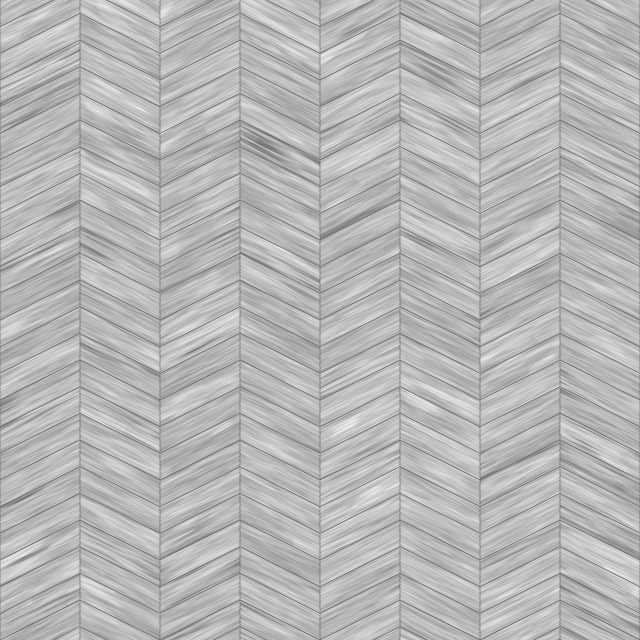
Reproduce this texture procedurally as a Shadertoy shader.

```glsl
// Chevron parquet of pale grey wooden planks with streaked grain and thin dark joints.

float hash(vec2 p) {
    vec3 q = fract(vec3(p.xyx) * 0.1031);
    q += dot(q, q.yzx + 33.33);
    return fract((q.x + q.y) * q.z);
}

float noise(vec2 p) {
    vec2 cell = floor(p), f = fract(p);
    f = f * f * (3.0 - 2.0 * f);
    return mix(mix(hash(cell), hash(cell + vec2(1, 0)), f.x),
               mix(hash(cell + vec2(0, 1)), hash(cell + vec2(1, 1)), f.x), f.y);
}

// Brightness of the wood; grain.x runs along the plank, grain.y across it
float woodTone(vec2 grain, vec2 plank) {
    grain += 200.0 * vec2(hash(plank + 11.3), hash(plank + 47.9));
    grain.y += 0.08 * noise(grain * vec2(2.0, 3.0));

    float tone = 0.737 + 0.045 * (hash(plank + 5.1) - 0.5);
    tone += 0.09 * (noise(grain * vec2(1.5, 3.0)) - 0.5);
    tone += 0.11 * (noise(grain * vec2(2.5, 9.0) + 17.0) - 0.5);
    tone += 0.12 * (noise(grain * vec2(4.0, 21.0) + 39.0) - 0.5);
    tone += 0.09 * (noise(grain * vec2(8.0, 32.0) + 71.0) - 0.5);

    // Dark streaks and pale smears, stronger on some planks than on others
    float streak = smoothstep(0.62, 0.92, noise(grain * vec2(1.3, 11.0) + 93.0));
    float smear = smoothstep(0.6, 0.74, noise(grain * vec2(2.5, 5.0) + 57.0));
    tone -= 0.17 * streak * smoothstep(0.25, 1.0, hash(plank + 23.7));
    tone += 0.07 * smear * smoothstep(0.3, 1.0, hash(plank + 61.4));
    return tone;
}

void mainImage(out vec4 fragColor, in vec2 fragCoord) {
    vec2 uv = fragCoord / iResolution.xy;
    float pixel = 1.0 / iResolution.y;

    // Eight columns, alternately rising and falling, of 24 planks each
    float zigzag = abs(mod(uv.x + 0.125, 0.25) - 0.125);
    vec2 grid = vec2(uv.x * 8.0, (uv.y - 0.5 * zigzag) * 24.0);
    float tone = woodTone(fract(grid), floor(grid));

    // Joints: distance to the nearest plank edge, in canvas units
    vec2 edge = abs(fract(grid + 0.5) - 0.5) * vec2(0.125, 0.894 / 24.0);
    vec2 joint = 1.0 - smoothstep(0.0007 - 0.5 * pixel, 0.0007 + 0.5 * pixel, edge);
    tone *= 1.0 - 0.06 * exp(-min(edge.x, edge.y) / 0.0015);
    tone = mix(tone, 0.42, max(0.7 * joint.x, 0.85 * joint.y));

    fragColor = vec4(vec3(clamp(tone, 0.0, 1.0)), 1.0);
}
```
